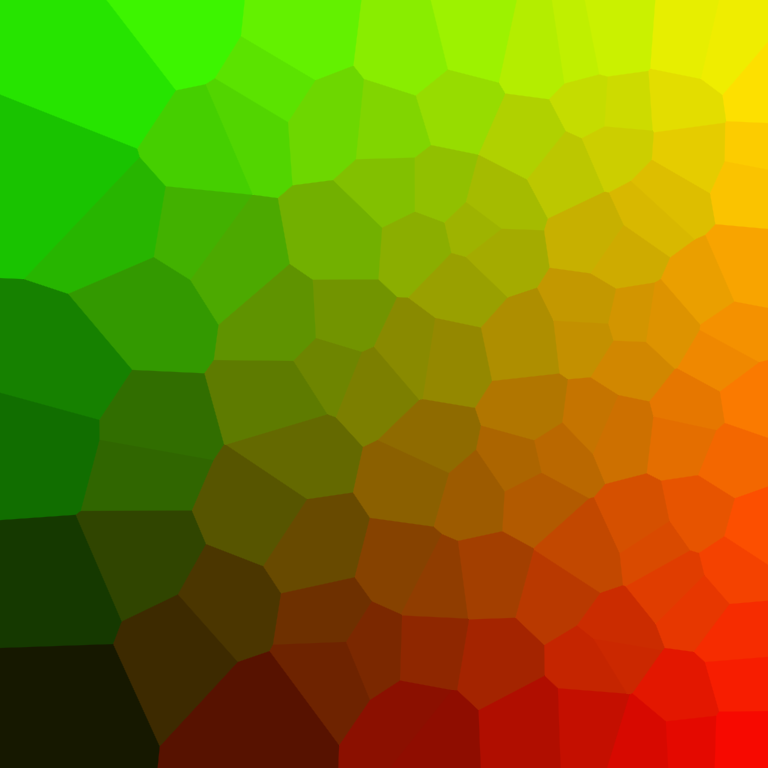
Reproduce this background procedurally as a Shadertoy shader.

```glsl
const int COLUMNS = 11;            // columns of scattered sites
const float ROWS_LEFT = 7.0;       // sites in the sparse left column
const float ROWS_RIGHT = 14.0;     // sites in the dense right column
const float JITTER = 0.9;          // 0 = regular lattice, 1 = full scatter
const float CROWDING = 0.8;        // below 1 packs the columns to the right
const float LEFT_MARGIN = 0.04;
const float BOTTOM_MARGIN = 0.08;  // fades out towards the right
const float TOP_LIMIT = 0.98;
const float EDGE_PIXELS = 0.7;     // half width of the smoothed edge

vec2 hash22(vec2 p) {
    vec3 q = fract(vec3(p.xyx) * vec3(0.1031, 0.1030, 0.0973));
    q += dot(q, q.yzx + 33.33);
    return fract((q.xx + q.yz) * q.zy);
}

// Scattered site, sparser towards the lower left
vec2 sitePosition(float column, float row, float rows) {
    vec2 jitter = 0.5 + JITTER * (hash22(vec2(column, row) + 7.0) - 0.5);
    vec2 cell = (vec2(column, row) + jitter) / vec2(float(COLUMNS), rows);
    float x = mix(LEFT_MARGIN, 1.0, pow(cell.x, CROWDING));
    float y = mix(BOTTOM_MARGIN * (1.0 - x), TOP_LIMIT, cell.y);
    return vec2(x, y);
}

// Red follows the horizontal place of a site, green the vertical
vec3 siteColor(vec2 site) {
    return vec3(site, 0.0);
}

void mainImage(out vec4 fragColor, in vec2 fragCoord) {
    vec2 uv = fragCoord / iResolution.xy;

    // Find the two nearest sites
    vec2 nearest = vec2(0.0), second = vec2(0.0);
    float nearestSq = 1e3, secondSq = 1e3;
    for (int i = 0; i < COLUMNS; i++) {
        float share = float(i) / float(COLUMNS - 1);
        float rows = floor(mix(ROWS_LEFT, ROWS_RIGHT, share) + 0.5);
        for (int j = 0; j < int(rows); j++) {
            vec2 site = sitePosition(float(i), float(j), rows);
            vec2 offset = uv - site;
            float distSq = dot(offset, offset);
            if (distSq < nearestSq) {
                second = nearest;
                secondSq = nearestSq;
                nearest = site;
                nearestSq = distSq;
            } else if (distSq < secondSq) {
                second = site;
                secondSq = distSq;
            }
        }
    }

    // Blend across the bisector between both cells
    float gap = max(distance(nearest, second), 1e-4);
    float edgeDistance = (secondSq - nearestSq) / (2.0 * gap);
    float edgeWidth = EDGE_PIXELS / min(iResolution.x, iResolution.y);
    float blend = 0.5 - 0.5 * smoothstep(0.0, edgeWidth, edgeDistance);
    fragColor = vec4(mix(siteColor(nearest), siteColor(second), blend), 1.0);
}
```
